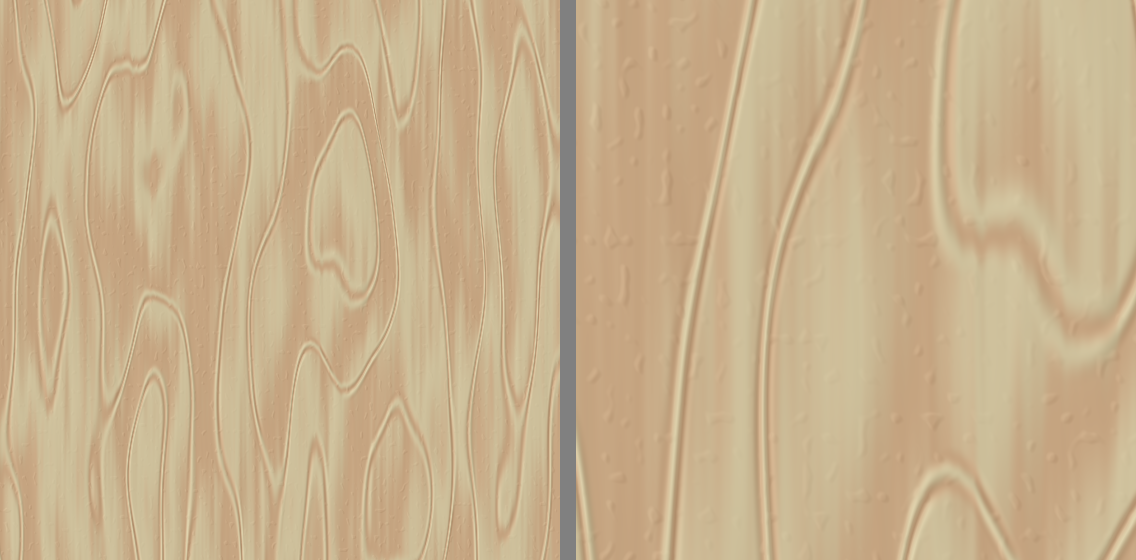
Left, the full canvas; right, a detail of the centre.
Write a WebGL 2 fragment shader that draws this texture.

```glsl
#version 300 es
precision highp float;

uniform vec2 u_resolution;
out vec4 fragColor;

vec2 gradientAt(ivec2 cell) {
    uvec2 q = uvec2(cell + 4096);
    uint h = q.x * 1597334677u ^ q.y * 3812015801u;
    h = (h ^ (h >> 15)) * 2246822519u;
    h ^= h >> 13;
    float angle = float(h & 65535u) * 6.28318 / 65536.0;
    return vec2(cos(angle), sin(angle));
}

float gradientNoise(vec2 p) {
    ivec2 i = ivec2(floor(p));
    vec2 f = fract(p);
    vec2 u = f * f * f * (f * (f * 6.0 - 15.0) + 10.0);
    float a = dot(gradientAt(i), f);
    float b = dot(gradientAt(i + ivec2(1, 0)), f - vec2(1, 0));
    float c = dot(gradientAt(i + ivec2(0, 1)), f - vec2(0, 1));
    float d = dot(gradientAt(i + ivec2(1, 1)), f - vec2(1, 1));
    return mix(mix(a, b, u.x), mix(c, d, u.x), u.y);
}

// Fine strands running along the plank
float fibres(vec2 p) {
    return gradientNoise(p * vec2(70.0, 2.5) + 31.0)
         + 0.8 * gradientNoise(p * vec2(150.0, 5.0) + 57.0);
}

// Growth ring phase: terraces make tight lines, the drift makes soft bands
float ringPhase(vec2 p) {
    p.x += 0.025 * gradientNoise(p * vec2(4.0, 3.0) + 11.0);
    float level = 4.0 * gradientNoise(p * vec2(5.5, 1.3) + 3.7)
                + 0.7 * gradientNoise(p * vec2(13.0, 3.2) + 19.0);
    float terrace = floor(level) + smoothstep(0.36, 0.64, fract(level));
    float drift = gradientNoise(p * vec2(10.0, 1.7) + 43.0)
                + 0.4 * gradientNoise(p * vec2(23.0, 4.0) + 71.0);
    return 1.4 * terrace + 0.25 * level + 1.1 * drift;
}

float paleness(float phase) {
    return 0.5 + 0.5 * cos(6.28318 * phase);
}

// Surface height from rings, strands and small flecks
float relief(vec2 p) {
    float pale = paleness(ringPhase(p));
    float fleck = smoothstep(0.22, 0.5, gradientNoise(p * vec2(120.0, 85.0) + 5.0));
    return pale + 0.07 * fibres(p) + 0.32 * fleck * (1.0 - 0.7 * pale);
}

void main() {
    vec2 p = gl_FragCoord.xy / u_resolution.y;
    float strands = fibres(p);

    // Feathered blend of warm and pale wood
    float pale = paleness(ringPhase(p) + 0.22 * strands);
    vec3 wood = mix(vec3(0.772, 0.642, 0.502), vec3(0.806, 0.752, 0.608), pale);
    wood += 0.018 * strands;

    // Side light across the relief
    vec2 lightStep = vec2(0.0011, -0.0007);
    float slope = relief(p + lightStep) - relief(p - lightStep);
    wood += vec3(1.0, 1.05, 1.0) * clamp(0.12 * slope, -0.075, 0.065);

    fragColor = vec4(wood, 1.0);
}
```
